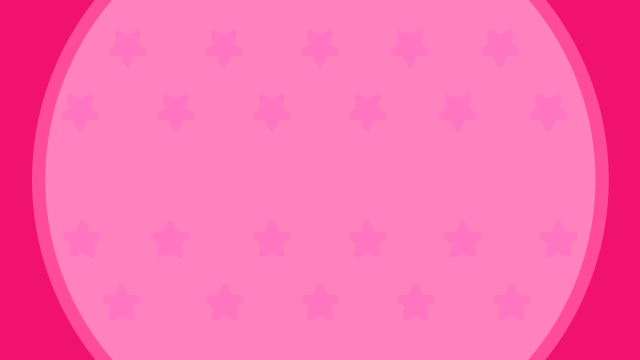
This background is drawn by a Shadertoy shader. Its source:

```glsl
#define DISC_RADIUS 0.764
#define RIM_RADIUS 0.801
#define STAR_TIP 0.0463
#define STAR_NOTCH 0.0220
#define STAR_ROUNDING 0.0093
#define BACKDROP_COLOR vec3(0.94, 0.07, 0.43)
#define RIM_COLOR vec3(1.00, 0.30, 0.60)
#define DISC_COLOR vec3(1.00, 0.51, 0.75)
#define STAR_COLOR vec3(1.00, 0.46, 0.75)

const float SECTOR = 1.2566371;

// Signed distance to a rounded five-pointed star, one tip facing up
float starDistance(vec2 p) {
    float angle = atan(p.x, p.y);
    angle = abs(mod(angle + 0.5 * SECTOR, SECTOR) - 0.5 * SECTOR);
    vec2 q = length(p) * vec2(cos(angle), sin(angle));
    vec2 tip = vec2(STAR_TIP, 0.0);
    vec2 edge = STAR_NOTCH * vec2(cos(0.5 * SECTOR), sin(0.5 * SECTOR)) - tip;
    vec2 rel = q - tip;
    float along = clamp(dot(rel, edge) / dot(edge, edge), 0.0, 1.0);
    float side = edge.x * rel.y - edge.y * rel.x;
    return length(rel - edge * along) * (side > 0.0 ? -1.0 : 1.0) - STAR_ROUNDING;
}

// Row of stars around a pivot: steps = left spacing, right spacing, left bow
float starRow(vec2 p, vec2 pivot, vec3 steps, int first, int last, float facing) {
    float nearest = 1.0;
    for (int i = first; i <= last; i++) {
        float k = float(i);
        float shift = k < 0.0 ? steps.x * k + steps.z * k * (k + 2.0) : steps.y * k;
        vec2 local = p - pivot - vec2(shift, 0.0);
        nearest = min(nearest, starDistance(vec2(local.x, local.y * facing)));
    }
    return nearest;
}

// Antialiased coverage of a signed distance
float coverage(float dist) {
    return clamp(0.5 - dist * iResolution.y, 0.0, 1.0);
}

void mainImage(out vec4 fragColor, in vec2 fragCoord) {
    vec2 p = (fragCoord - 0.5 * iResolution.xy) / iResolution.y;

    // Disc with its rim
    float radius = length(p - vec2(0.001, 0.001));
    vec3 color = mix(BACKDROP_COLOR, RIM_COLOR, coverage(radius - RIM_RADIUS));
    color = mix(color, DISC_COLOR, coverage(radius - DISC_RADIUS));

    // Upper rows point down, lower rows point up
    float stars = starRow(p, vec2(0.0, 0.370), vec3(0.267, 0.250, 0.0), -2, 2, -1.0);
    stars = min(stars, starRow(p, vec2(0.132, 0.192), vec3(0.266, 0.251, 0.0), -3, 2, -1.0));
    stars = min(stars, starRow(p, vec2(-0.134, -0.169), vec3(0.263, 0.2655, 0.0197), -2, 3, 1.0));
    stars = min(stars, starRow(p, vec2(0.0, -0.344), vec3(0.2755, 0.266, -0.0116), -2, 2, 1.0));
    color = mix(color, STAR_COLOR, coverage(stars));

    fragColor = vec4(color, 1.0);
}
```
